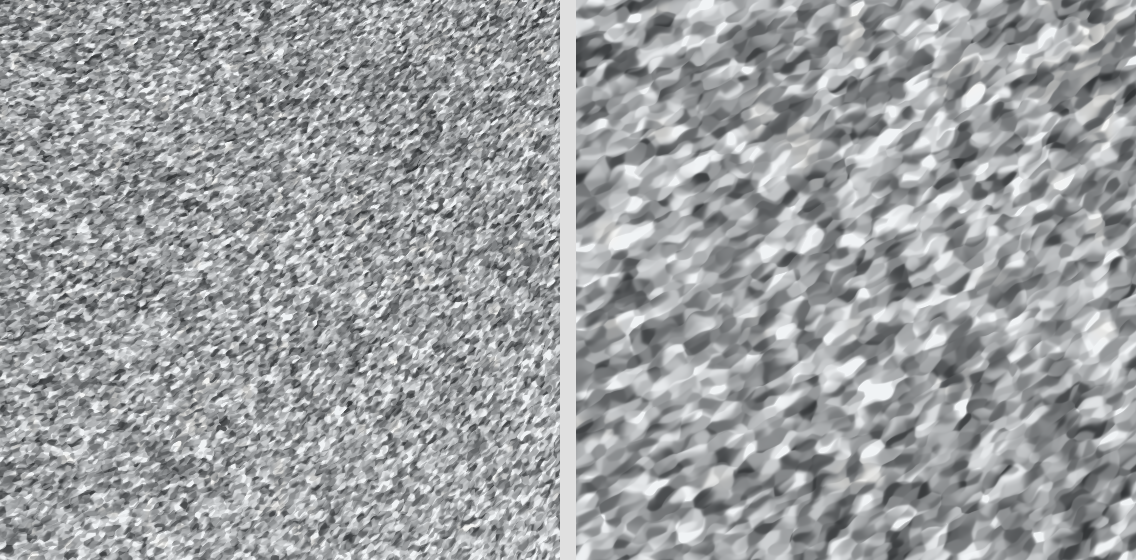
Left: the whole. Right: its middle third, enlarged.
This texture is drawn by a WebGL 2 fragment shader. Its source:

```glsl
#version 300 es
precision highp float;
// Fine grey speckled stone seen at a slant: small tilted grains, larger near the bottom.
// Two layers of soft cellular noise in a sheared, receding plane give the grains;
// smooth noise adds pale and dark patches, and rare flecks finish the surface.

uniform vec2 u_resolution;
out vec4 fragColor;

const float MEAN_TONE = 0.618;
const vec2 GRAIN_DENSITY = vec2(64.0, 118.0);   // along and across the grain
const vec3 COOL_TINT = vec3(-0.009, 0.001, 0.009);
const vec3 WARM_TINT = vec3(0.020, 0.010, -0.014);

vec3 hash3(vec2 cell, float seed) {
    uvec3 v = uvec3(ivec3(vec3(cell, seed)) + 4096);
    v = v * 1664525u + 1013904223u;
    v.x += v.y * v.z; v.y += v.z * v.x; v.z += v.x * v.y;
    v ^= v >> 16u;
    v.x += v.y * v.z; v.y += v.z * v.x; v.z += v.x * v.y;
    return vec3(v >> 8u) / 16777216.0;
}

float valueNoise(vec2 p, float seed) {
    vec2 cell = floor(p);
    vec2 f = fract(p);
    f = f * f * (3.0 - 2.0 * f);
    float low = mix(hash3(cell, seed).x, hash3(cell + vec2(1, 0), seed).x, f.x);
    float high = mix(hash3(cell + vec2(0, 1), seed).x, hash3(cell + vec2(1, 1), seed).x, f.x);
    return mix(low, high, f.y);
}

// Random tone per cell, blended softly across the cell borders.
float softCells(vec2 p, float crispness, float seed) {
    vec2 cell = floor(p);
    float total = 0.0;
    float weights = 0.0;
    for (int j = -1; j <= 1; j++) {
        for (int i = -1; i <= 1; i++) {
            vec2 neighbour = cell + vec2(i, j);
            vec3 random = hash3(neighbour, seed);
            vec2 offset = neighbour + random.xy - p;
            float weight = exp(-crispness * dot(offset, offset));
            total += weight * random.z;
            weights += weight;
        }
    }
    return total / max(weights, 1e-9);
}

// Receding plane whose grain direction steepens towards the right.
vec2 grainPlane(vec2 uv) {
    float x = (uv.x - 0.5) * (1.0 + 0.22 * uv.y);
    float y = uv.y * (0.84 + 0.20 * uv.y);
    float along = x + 0.45 * y;
    float across = y - 0.56 * x - 0.20 * x * x;
    return vec2(along, across);
}

// Coverage of rare, soft-edged spots, at most one per cell.
float rareFlecks(vec2 p, float chance, float radius, float seed) {
    vec2 cell = floor(p);
    vec3 random = hash3(cell, seed);
    vec2 offset = fract(p) - mix(vec2(0.3), vec2(0.7), random.xy);
    float spot = 1.0 - smoothstep(radius * 0.6, radius, length(offset));
    return spot * step(random.z, chance);
}

// Broad lightness changes, darker with distance.
float patches(vec2 uv) {
    float broad = valueNoise(uv * vec2(4.0, 6.0), 11.0) - 0.5;
    float medium = valueNoise(uv * vec2(13.0, 19.0), 12.0) - 0.5;
    return 0.045 * broad + 0.035 * medium - 0.07 * (uv.y - 0.5);
}

void main() {
    vec2 uv = gl_FragCoord.xy / min(u_resolution.x, u_resolution.y);
    vec2 plane = grainPlane(uv);

    // Bend the grains slightly so their outlines are uneven
    vec2 bend = vec2(valueNoise(plane * 95.0, 1.0), valueNoise(plane * 95.0, 2.0)) - 0.5;
    vec2 p = plane * GRAIN_DENSITY + bend * vec2(0.4, 0.5);

    // Main grains and finer chips
    float grain = softCells(p, 9.0, 3.0);
    float chip = softCells(p * 1.5 + 7.3, 8.0, 4.0);
    float tone = MEAN_TONE + 0.48 * (grain - 0.5) + 0.38 * (chip - 0.5);
    tone += patches(uv);

    // Small glints and a few dark flecks
    tone += 0.05 * smoothstep(0.78, 0.95, chip) * smoothstep(0.5, 0.8, grain);
    float dark = rareFlecks(p * 0.4 + bend * 0.3, 0.003, 0.32, 5.0);
    tone = mix(tone, 0.27, 0.85 * dark);
    tone = clamp(tone, 0.20, 0.95);

    // Cool grey with occasional warm areas
    float warmth = smoothstep(0.75, 0.95, valueNoise(uv * 34.0, 6.0)) * smoothstep(0.5, 0.8, tone);
    vec3 colour = vec3(tone) + mix(COOL_TINT, WARM_TINT, 0.5 * warmth);
    fragColor = vec4(colour, 1.0);
}
```
